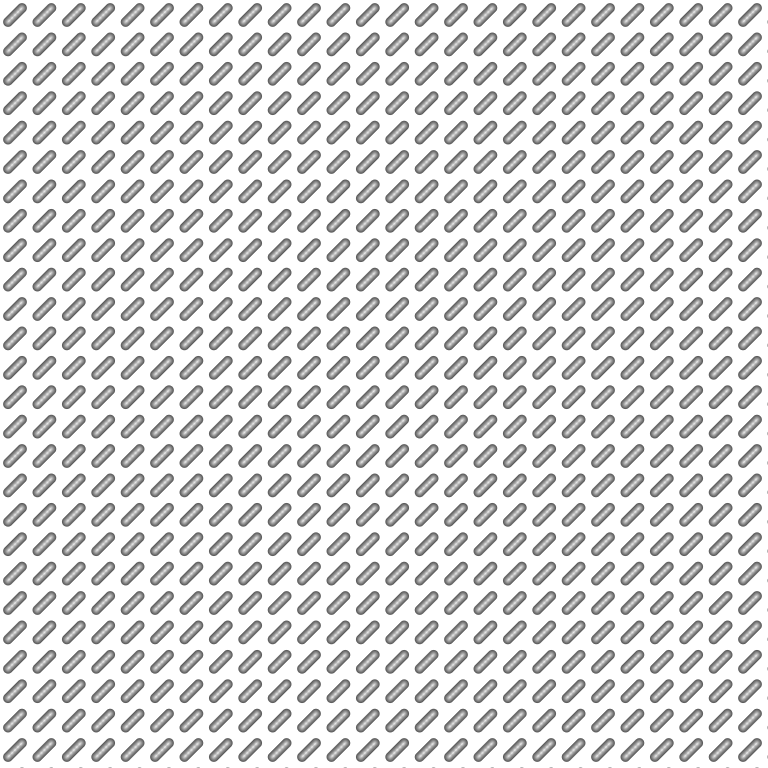
Reproduce this pattern procedurally as a Shadertoy shader.

```glsl
const float REPEATS = 26.122;      // cells across the canvas
const float HALF_LENGTH = 0.335;   // half of the capsule axis, in cells
const float RADIUS = 0.166;
const float BEAD_SPACING = 0.142;
const vec3 PAPER = vec3(1.0);

// Distance from p to a segment on the x axis, centred on the origin
float axisDistance(vec2 p, float halfLength) {
    return length(vec2(max(abs(p.x) - halfLength, 0.0), p.y));
}

// Rotates 45 degrees so the rising diagonal becomes the x axis
vec2 alongDiagonal(vec2 p) {
    return vec2(p.x + p.y, p.y - p.x) * sqrt(0.5);
}

// Soft row of highlights centred on the axis
float beadRow(vec2 p, float spacing, float halfLength, float radius) {
    float wave = 0.5 + 0.5 * cos(6.28319 * p.x / spacing);
    float core = 1.0 - smoothstep(0.0, radius * 0.6, axisDistance(p, halfLength));
    return wave * core;
}

// Grey level from the dark rim to the pale core
float capsuleShade(vec2 p, float halfLength, float radius) {
    float depth = clamp(1.0 - axisDistance(p, halfLength) / radius, 0.0, 1.0);
    float body = mix(0.33, 0.81, pow(depth, 1.1));
    float beads = beadRow(p, BEAD_SPACING, halfLength * 0.9, radius);
    return body + 0.10 * beads;
}

void mainImage(out vec4 fragColor, in vec2 fragCoord) {
    // Cells are counted from the top left corner
    vec2 fromTop = vec2(fragCoord.x, iResolution.y - fragCoord.y) / iResolution.y;
    vec2 local = fract(fromTop * REPEATS) - 0.51;
    vec2 p = alongDiagonal(vec2(local.x, -local.y));

    // Capsule with an edge smoothed over one pixel
    float pixel = REPEATS / iResolution.y;
    float edge = axisDistance(p, HALF_LENGTH) - RADIUS;
    float coverage = clamp(0.5 - edge / pixel, 0.0, 1.0);
    vec3 grey = vec3(capsuleShade(p, HALF_LENGTH, RADIUS));

    fragColor = vec4(mix(PAPER, grey, coverage), 1.0);
}
```
